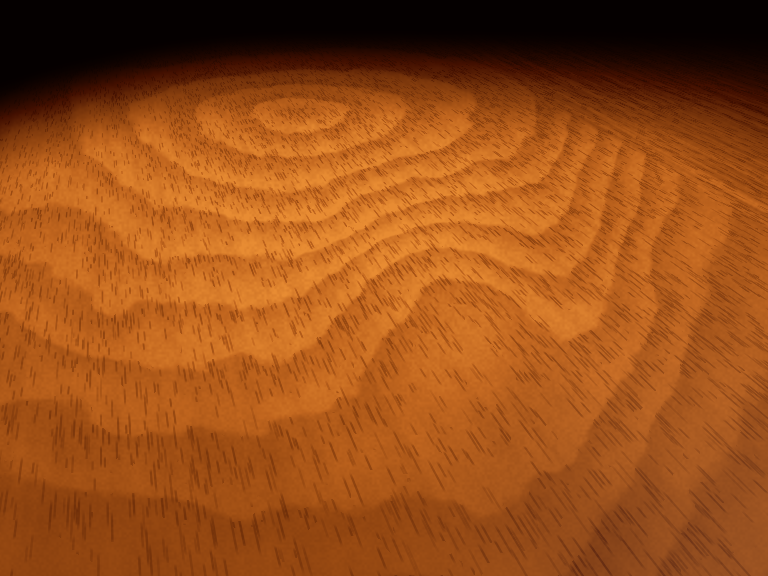
Reproduce this texture procedurally as a WebGL 2 fragment shader.

```glsl
#version 300 es
precision highp float;
// Lamplit wooden tabletop: curved growth rings and dashed pores receding into shadow.

uniform vec2 u_resolution;
out vec4 fragColor;

const float ASPECT = 4.0 / 3.0;
const vec2 VANISHING = vec2(0.174, 1.26);    // where the grain converges
const vec2 LAMP = vec2(0.60, 0.61);          // centre of the light pool
const vec2 RING_CENTER = vec2(0.521, 0.809);
const vec2 RING_DENT = vec2(0.781, 0.462);   // pushes the rings inward
const float RING_COUNT = 7.0;
const float RING_DEPTH = 0.13;
const float SEAM = 1.78;                     // start of the straight grain
const vec2 PORE_CELL = vec2(0.010, 0.060);
const float PORE_DEPTH = 0.25;
const int PORE_LAYERS = 3;
const float SPECKLE = 0.07;

// Wood tones from shadow to highlight
const vec3 TONES[6] = vec3[6](
  vec3(0.02, 0.00, 0.00), vec3(0.26, 0.06, 0.00), vec3(0.46, 0.20, 0.04),
  vec3(0.60, 0.29, 0.07), vec3(0.76, 0.40, 0.12), vec3(0.91, 0.55, 0.20));
const vec3 SHEEN = vec3(0.05, 0.06, 0.07);

float hash(vec2 p) {
  return fract(sin(dot(p, vec2(12.9898, 78.233))) * 43758.5453);
}

float noise(vec2 p) {
  vec2 i = floor(p), f = fract(p);
  f = f * f * (3.0 - 2.0 * f);
  return mix(mix(hash(i), hash(i + vec2(1, 0)), f.x),
             mix(hash(i + vec2(0, 1)), hash(i + vec2(1, 1)), f.x), f.y);
}

float fbm(vec2 p) {
  float sum = 0.0, amp = 0.5;
  for (int i = 0; i < 4; i++) {
    sum += amp * noise(p);
    p = p * 2.03 + 17.1;
    amp *= 0.5;
  }
  return sum;
}

vec3 woodTone(float level) {
  vec3 tone = TONES[0];
  for (int i = 1; i < 6; i++)
    tone = mix(tone, TONES[i], clamp(level * 5.0 - float(i - 1), 0.0, 1.0));
  return tone;
}

// Pool of light with a curved shadow edge at the far side
float lampLight(vec2 p) {
  float x = p.x / ASPECT;
  float leftSide = max(0.4 - x, 0.0), rightSide = max(x - 0.4, 0.0);
  float top = 0.95 - 0.56 * leftSide * leftSide;
  float width = 0.17 + 0.2 * leftSide * leftSide + 0.45 * rightSide * rightSide;
  vec2 d = p - LAMP;
  float pool = 0.44 + 0.5 * exp(-1.15 * d.x * d.x - 4.2 * d.y * d.y);
  return pool * smoothstep(0.0, 1.0, (top - p.y) / width);
}

// Late wood: a crisp inner edge that fades outward
float growthRings(vec2 p) {
  vec2 d = p - RING_CENTER;
  float stretch = d.x < 0.0 ? 0.5 : mix(0.45, 1.1, smoothstep(0.35, 0.7, d.x));
  d *= vec2(stretch, d.y > 0.0 ? 2.0 : 1.0);
  vec2 dent = (p - RING_DENT) / 0.19;
  float radius = length(d) + 0.26 * exp(-dot(dent, dent));
  radius += (fbm(p * vec2(7.0, 9.0)) - 0.47) * 0.11 * smoothstep(0.0, 0.3, radius);
  radius += (noise(p * 60.0) - 0.5) * 0.008;
  float phase = RING_COUNT * log(1.0 + radius / 0.26);
  float s = fract(phase);
  return smoothstep(0.0, 0.14, s) * (1.0 - smoothstep(0.12, 0.95, s));
}

// Short dashes scattered along the grain
float pores(vec2 grain, float density) {
  float soft = fwidth(grain.x) / PORE_CELL.x, total = 0.0;
  for (int i = 0; i < PORE_LAYERS; i++) {
    vec2 q = grain / PORE_CELL + float(i) * vec2(0.37, 0.61);
    float column = floor(q.x), seed = float(i) * 31.7;
    q.y += hash(vec2(column, seed)) * 9.0;
    vec2 id = vec2(column, floor(q.y) + seed);
    vec2 f = fract(q) - 0.5;
    float halfLength = mix(0.15, 0.46, hash(id + 5.3));
    float across = 1.0 - smoothstep(0.08, 0.22 + 0.35 * soft, abs(f.x));
    float along = 1.0 - smoothstep(halfLength * 0.5, halfLength, abs(f.y));
    float present = step(hash(id), density) * mix(0.4, 1.0, hash(id + 2.9));
    total = max(total, across * along * present);
  }
  return total;
}

void main() {
  vec2 p = gl_FragCoord.xy / u_resolution * vec2(ASPECT, 1.0);

  // Table plane: x crosses the grain, y runs along it
  float depth = VANISHING.y - p.y;
  vec2 grain = vec2((p.x - VANISHING.x) / depth, 1.0 / depth);
  float straight = smoothstep(SEAM - 0.03, SEAM + 0.03, grain.x);

  float rings = growthRings(p) * (1.0 - straight);
  float streaks = fbm(grain * vec2(45.0, 4.0)) - 0.47;
  float mottle = fbm(p * 5.0 + 3.0) - 0.47;
  float stain = smoothstep(0.22, 0.0, length((p - vec2(1.08, 0.06)) * vec2(1.0, 1.4)));
  float clumps = smoothstep(0.3, 0.7, noise(p * 14.0));
  float density = 0.10 + 0.30 * rings + 0.14 * clumps + 0.12 * straight;

  // Surface detail scales with the light that reaches it
  float light = lampLight(p);
  float detail = 1.0 - RING_DEPTH * rings - PORE_DEPTH * pores(grain, density);
  detail += streaks * mix(0.10, 0.45, straight) + mottle * 0.12;
  detail -= 0.12 * stain + 0.06 * straight;
  detail += SPECKLE * (noise(p * 230.0) - 0.5);

  vec3 color = woodTone(light * detail * 1.06);
  color += SHEEN * smoothstep(0.75, 0.0, length(p - vec2(1.3, 0.0)));
  fragColor = vec4(color, 1.0);
}
```
